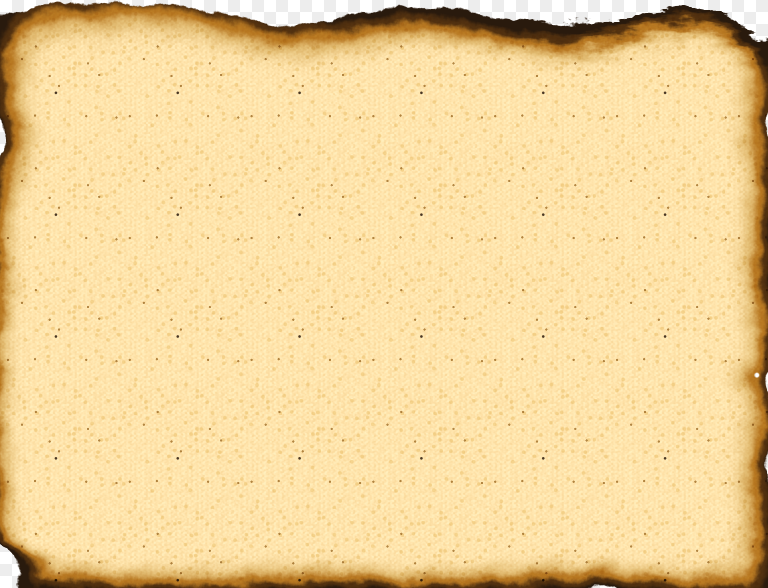
A WebGL 1 fragment shader for this background:

```glsl
precision highp float;
// A sheet of burnt parchment over a pale checkerboard. Each side has a torn
// profile of soft bumps and layered sines; exponential heat from the sides
// chars the rim, and a repeating weave with cellular flecks fills the sheet.
uniform vec2 u_resolution;

#define TILE 0.2072
#define CHECK 0.0204
#define RAGGED 0.005
#define SCORCH_WOBBLE 0.008
#define WEAVE_COUNT 24.0
#define WEAVE_DEPTH 0.022
#define CREAM vec3(1.0, 0.895, 0.675)
#define TAN vec3(0.89, 0.74, 0.45)
#define AMBER vec3(0.72, 0.47, 0.13)
#define CHAR vec3(0.32, 0.19, 0.06)
#define SOOT vec3(0.16, 0.10, 0.05)

float bump(float x, float centre, float width) {
  float t = (x - centre) / width;
  return exp(-t * t);
}

vec2 hash2(vec2 p) {
  vec3 q = fract(p.xyx * vec3(0.1031, 0.1030, 0.0973));
  q += dot(q, q.yzx + 33.33);
  return fract((q.xx + q.yz) * q.zy);
}

// Layered, rotated sines in about -1..1
float waves(vec2 p) {
  float sum = 0.0, gain = 0.5;
  for (int i = 0; i < 5; i++) {
    sum += gain * sin(p.x + 1.7 * sin(p.y));
    p = mat2(1.6, 1.2, -1.2, 1.6) * p + 1.3;
    gain *= 0.55;
  }
  return sum;
}

// Wrapped cellular dots: count cells per tile, a share of them filled
float flecks(vec2 q, float count, float share, float radius) {
  vec2 cell = floor(q * count);
  vec2 id = mod(cell, count);
  vec2 seed = hash2(id + count);
  vec2 offset = fract(q * count) - mix(vec2(0.3), vec2(0.7), seed);
  float dotMask = 1.0 - smoothstep(radius * 0.4, radius, length(offset));
  return dotMask * step(hash2(id + 71.0).x, share);
}

// Distance inside the torn rim: left, right, bottom, top
vec4 rimDistances(vec2 p, float width) {
  float corner = 1.0 - smoothstep(0.045, 0.085, p.y);
  float left = -0.008 + 0.017 * bump(p.y, 0.77, 0.04) + 0.040 * corner;
  float right = -0.007 + 0.009 * bump(p.y, 0.20, 0.05)
              + 0.013 * bump(p.y, 0.355, 0.025) + 0.009 * bump(p.y, 0.78, 0.04);
  float bottom = -0.006 + 0.009 * bump(p.x, 1.02, 0.03);
  float top = 0.006 + 0.022 * bump(p.x, 0.0, 0.05) + 0.037 * bump(p.x, 0.49, 0.13)
            + 0.034 * bump(p.x, 0.95, 0.16) + 0.065 * bump(p.x, width, 0.06);
  float shreds = 0.008 * smoothstep(0.75, 1.1, p.x) * waves(p * vec2(35.0, 140.0));
  vec4 d = vec4(p.x - left, width - p.x - right, p.y - bottom, 1.0 - p.y - top + shreds);
  return d + RAGGED * waves(p * 65.0);
}

// Summed heat falls away from every side at its own reach
float scorch(vec2 p, vec4 d) {
  float upper = smoothstep(0.62, 0.74, p.y);
  float corner = 1.0 - smoothstep(0.05, 0.13, p.y);
  float darkTop = smoothstep(0.50, 0.62, p.x);
  vec4 depth = vec4(mix(-0.006, 0.008, upper) + 0.014 * corner,
                    0.006, 0.007, mix(-0.002, 0.020, darkTop));
  vec4 reach = vec4(mix(0.016, 0.020, upper), 0.020, 0.016, mix(0.024, 0.019, darkTop));
  depth += SCORCH_WOBBLE * waves(p * 14.0);
  return dot(exp(-(d - depth) / reach), vec4(1.0));
}

vec3 parchment(vec2 p) {
  vec2 q = vec2(p.x, 1.0 - p.y) / TILE;
  vec2 thread = q * WEAVE_COUNT * 6.28318;
  float weave = sin(thread.x + 1.2 * sin(thread.y)) * 0.6 + sin(thread.y + 0.5 * thread.x) * 0.4;
  vec3 colour = CREAM + WEAVE_DEPTH * weave * vec3(0.5, 1.0, 1.6);
  colour -= 0.045 * (hash2(mod(floor(q * 60.0), 60.0)).x - 0.5) * vec3(0.5, 1.0, 1.5);
  // Golden fibres, brown specks and one dark grain per tile
  colour = mix(colour, vec3(0.90, 0.72, 0.36), 0.45 * flecks(q, 22.0, 0.16, 0.48));
  colour = mix(colour, vec3(0.60, 0.40, 0.12), 0.75 * flecks(q, 9.0, 0.12, 0.12));
  float grain = length(fract(q) - vec2(0.459, 0.762));
  return mix(colour, SOOT, 0.85 * (1.0 - smoothstep(0.005, 0.016, grain)));
}

void main() {
  vec2 p = gl_FragCoord.xy / u_resolution.y;
  float width = u_resolution.x / u_resolution.y;
  float soft = 1.0 / u_resolution.y;

  vec4 d = rimDistances(p, width);
  float heat = scorch(p, d);
  float inside = min(min(d.x, d.y), min(d.z, d.w));
  float hole = length(p - vec2(width - 0.019, 0.362)) - 0.004;
  inside = min(inside, hole);

  // Burn ramp, keeping the weave visible through the stain
  vec3 paper = parchment(p);
  vec3 stain = paper / CREAM;
  vec3 colour = mix(paper, TAN * stain, smoothstep(0.01, 0.20, heat));
  colour = mix(colour, AMBER * stain, smoothstep(0.15, 0.42, heat));
  colour = mix(colour, CHAR * stain, smoothstep(0.42, 0.85, heat));
  colour = mix(colour, SOOT, smoothstep(0.85, 1.6, heat));

  // Pale checks behind the sheet
  vec2 square = floor(vec2(p.x, 1.0 - p.y) / CHECK);
  vec3 backing = vec3(mix(1.0, 0.93, mod(square.x + square.y, 2.0)));
  gl_FragColor = vec4(mix(backing, colour, smoothstep(-soft, soft, inside)), 1.0);
}
```
